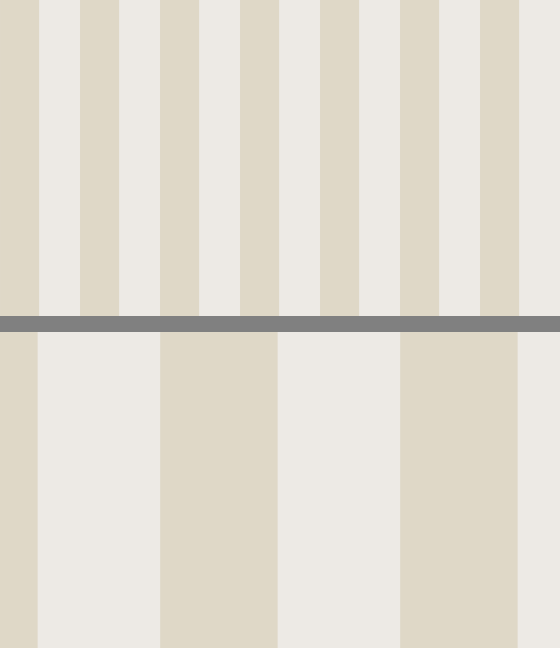
Top: the whole. Bottom: its middle third, enlarged.
Write a Shadertoy shader that draws this pattern.

```glsl
const float STRIPE_COUNT = 7.0;    // whole repeats across the canvas
const float STRIPE_WIDTH = 0.489;  // share of each repeat
const float STRIPE_START = 0.001;  // offset of the left side, in repeats
const float EDGE_SOFTNESS = 0.004; // least blur of the sides, in repeats

const vec3 CREAM = vec3(0.929, 0.918, 0.898);
const vec3 BEIGE = vec3(0.873, 0.847, 0.782);

// Signed distance to the nearest stripe, wrapping once per repeat
float stripeDistance(float x) {
    float center = STRIPE_START + 0.5 * STRIPE_WIDTH;
    float offset = fract(x - center + 0.5) - 0.5;
    return abs(offset) - 0.5 * STRIPE_WIDTH;
}

void mainImage(out vec4 fragColor, in vec2 fragCoord) {
    float x = fragCoord.x / iResolution.x * STRIPE_COUNT;

    // Smooth over about one pixel, never sharper than the set softness
    float pixel = STRIPE_COUNT / iResolution.x;
    float blur = 0.5 * max(pixel, EDGE_SOFTNESS);
    float stripe = 1.0 - smoothstep(-blur, blur, stripeDistance(x));

    fragColor = vec4(mix(CREAM, BEIGE, stripe), 1.0);
}
```
